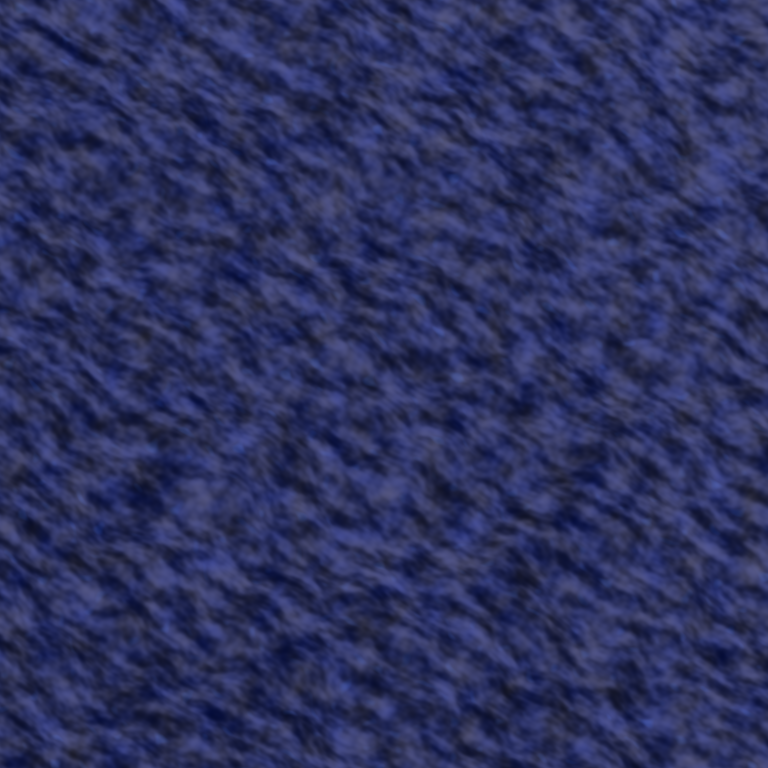
A three.js fragment shader for this texture:

```glsl
varying vec2 vUv;

float hash(vec2 p) {
  return fract(sin(dot(p, vec2(127.1, 311.7))) * 43758.5453);
}

// Dot product of a random unit gradient with the offset from its corner
float corner(vec2 cell, vec2 offset) {
  float angle = 6.2832 * hash(cell);
  return dot(vec2(cos(angle), sin(angle)), offset);
}

float gradientNoise(vec2 p) {
  vec2 i = floor(p);
  vec2 f = fract(p);
  vec2 u = f * f * f * (f * (f * 6.0 - 15.0) + 10.0);
  vec2 e = vec2(1.0, 0.0);
  float low = mix(corner(i, f), corner(i + e.xy, f - e.xy), u.x);
  float high = mix(corner(i + e.yx, f - e.yx), corner(i + e.xx, f - e.xx), u.x);
  return mix(low, high, u.y);
}

void main() {
  // Fibre axes slope down to the right, bent by slow noise
  vec2 fibre = vec2(dot(vUv, vec2(0.84, -0.54)), dot(vUv, vec2(0.54, 0.84)));
  fibre.y += 0.016 * gradientNoise(vUv * 6.0 + 3.7);
  fibre.y += 0.008 * gradientNoise(vUv * 17.0 + 9.2);

  // Long strands, shorter threads and fine fuzz
  float strands = gradientNoise(fibre * vec2(15.0, 41.0) + 20.0);
  float threads = gradientNoise(fibre * vec2(33.0, 72.0) + 51.0);
  float fuzz = gradientNoise(fibre * vec2(85.0, 125.0) + 83.0);
  float patches = gradientNoise(vUv * 5.0 + 31.0);
  float shade = 0.5 + 1.0 * strands + 0.75 * threads + 0.4 * fuzz + 0.15 * patches;
  shade += 0.1 * (vUv.x + vUv.y - 1.0);

  // Soft limits keep pits and highlights from running away
  shade = 0.5 + 0.85 * tanh((shade - 0.5) / 0.8);

  vec3 darkNavy = vec3(0.08, 0.10, 0.24);
  vec3 paleIndigo = vec3(0.27, 0.29, 0.50);
  vec3 color = mix(darkNavy, paleIndigo, shade);

  // Dye drifts between greyish and saturated blue
  float dye = gradientNoise(vUv * 24.0 + 67.0) + 0.6 * gradientNoise(vUv * 58.0 + 12.0);
  color += dye * vec3(-0.04, -0.02, 0.07);

  // Sparse bright blue flecks
  float fleck = smoothstep(0.3, 0.6, gradientNoise(fibre * vec2(42.0, 58.0) + 140.0));
  color += fleck * vec3(0.02, 0.05, 0.10);

  gl_FragColor = vec4(clamp(color, 0.0, 1.0), 1.0);
}
```
